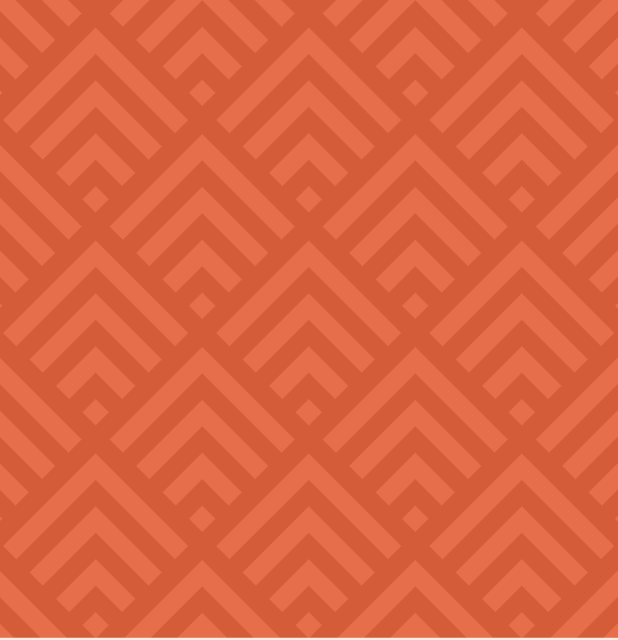
Reproduce this pattern procedurally as a Shadertoy shader.

```glsl
// Nested chevrons, each closed by a small diamond, on a staggered lattice in two oranges.

const vec3 GROUND_COLOR  = vec3(0.835, 0.361, 0.220);
const vec3 CHEVRON_COLOR = vec3(0.902, 0.431, 0.290);
const vec3 HEM_COLOR     = vec3(1.000, 0.930, 0.900);

// Lengths in canvas heights
const vec2  PERIOD     = vec2(0.3329, 0.3328); // repeat across and down
const vec2  APEX       = vec2(0.1495, 0.9570); // tip of one large chevron
const float HEM_HEIGHT = 0.0035;               // pale edge along the bottom

// Lengths in bands; one diamond cell is BANDS wide on each side
const float BANDS      = 8.06;
const float BAND_WIDTH = 1.0;
const float ARM_END    = 7.0;
const float MARGIN     = 0.5;  // moves the cell seam into the empty gap

// Signed distance to the chevrons, in bands, positive inside
float chevronDistance(vec2 p) {
    // Diagonal axes run down both arms, away from the apex
    vec2 q = (p - APEX) / PERIOD;
    vec2 arms = BANDS * vec2(q.x - q.y, -q.x - q.y);
    arms = mod(arms + MARGIN, BANDS) - MARGIN;

    // Every second L-shaped band is filled, cut square at the arm ends
    float across = min(arms.x, arms.y) - 0.5 * BAND_WIDTH;
    float band = 0.5 * BAND_WIDTH - abs(mod(across + 1.0, 2.0) - 1.0);
    return min(band, ARM_END - max(arms.x, arms.y));
}

void mainImage(out vec4 fragColor, in vec2 fragCoord) {
    vec2 p = fragCoord / iResolution.y;
    float pixel = 1.0 / iResolution.y;

    // Pixel size measured across a diagonal band
    float bandPixel = sqrt(2.0) * BANDS * pixel / PERIOD.x;
    float chevron = smoothstep(-0.7, 0.7, chevronDistance(p) / bandPixel);
    vec3 color = mix(GROUND_COLOR, CHEVRON_COLOR, chevron);

    // Bottom edge
    float hem = clamp((HEM_HEIGHT - p.y) / pixel + 0.5, 0.0, 1.0);
    color = mix(color, HEM_COLOR, hem);

    fragColor = vec4(color, 1.0);
}
```
